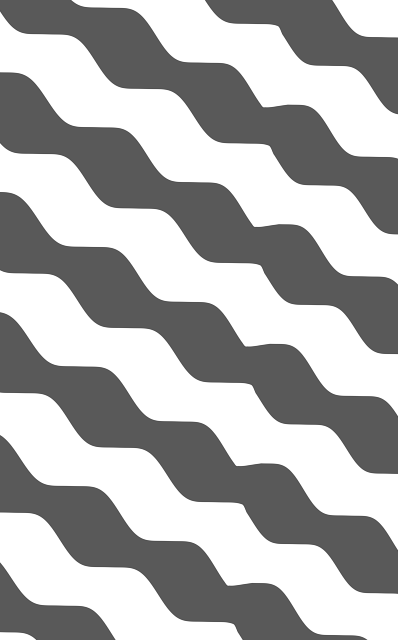
Write a WebGL 2 fragment shader that draws this pattern.

```glsl
#version 300 es
precision highp float;

uniform vec2 u_resolution;
out vec4 fragColor;

const vec2 SHEET = vec2(478.0, 768.0);       // design units across and down
const vec2 BAND_STEP = vec2(-10.7, 143.5);   // offset from one band to the next
const int FIRST_BAND = -2;
const int LAST_BAND = 4;

// Stair waves: x and y of a flat tread, run and drop of one step
const vec4 TOP_LEFT = vec4(234.5, 218.7, 115.0, 66.0);
const vec4 TOP_RIGHT = vec4(332.5, 269.0, 107.0, 62.7);
const vec4 BOTTOM_LEFT = vec4(281.0, 315.7, 118.0, 65.5);
const vec4 BOTTOM_RIGHT = vec4(375.0, 366.0, 104.0, 59.0);
const float TOP_SEAM = 305.0;
const float BOTTOM_SEAM = 315.0;
const float SEAM_ROUNDING = 3.0;
const float TOP_STRETCH = 0.02;              // longer steps toward the left
const vec2 SEAM_LIFT = vec2(30.0, 5.0);      // width and depth of the notch
const vec2 HARMONICS = vec2(0.22, 0.034);    // tread flatness, riser steepness

const vec3 WHITE = vec3(1.0);
const vec3 GRAY = vec3(0.35);
const vec3 RIM_GRAY = vec3(0.31);
const float RIM_WIDTH = 1.3;
const float TAU = 6.2831853;

float stair(float x, vec4 wave, float stretch) {
    float u = (x - wave.x) / wave.z;
    float p = u * (1.0 + stretch * u);
    float rise = p - HARMONICS.x * sin(TAU * p) + HARMONICS.y * sin(2.0 * TAU * p);
    return wave.y + wave.w * rise;
}

float joinAt(float seam, float x, float left, float right) {
    return mix(left, right, smoothstep(seam - SEAM_ROUNDING, seam + SEAM_ROUNDING, x));
}

float topEdge(float x) {
    float notch = clamp((TOP_SEAM + SEAM_LIFT.x - x) / SEAM_LIFT.x, 0.0, 1.0);
    float right = stair(x, TOP_RIGHT, 0.0) + SEAM_LIFT.y * notch;
    return joinAt(TOP_SEAM, x, stair(x, TOP_LEFT, TOP_STRETCH), right);
}

float bottomEdge(float x) {
    return joinAt(BOTTOM_SEAM, x, stair(x, BOTTOM_LEFT, 0.0), stair(x, BOTTOM_RIGHT, 0.0));
}

// Positive inside the band, scaled by edge slope to approximate distance
float bandDistance(vec2 p) {
    float topSlope = 0.5 * (topEdge(p.x + 1.0) - topEdge(p.x - 1.0));
    float bottomSlope = 0.5 * (bottomEdge(p.x + 1.0) - bottomEdge(p.x - 1.0));
    float below = (p.y - topEdge(p.x)) * inversesqrt(1.0 + topSlope * topSlope);
    float above = (bottomEdge(p.x) - p.y) * inversesqrt(1.0 + bottomSlope * bottomSlope);
    return min(below, above);
}

void main() {
    vec2 uv = gl_FragCoord.xy / u_resolution;
    vec2 p = vec2(uv.x, 1.0 - uv.y) * SHEET;
    float pixel = SHEET.y / u_resolution.y;

    // Nearest band
    float inside = -SHEET.y;
    for (int i = FIRST_BAND; i <= LAST_BAND; i++) {
        inside = max(inside, bandDistance(p - float(i) * BAND_STEP));
    }

    // Flat fill with a faint darker rim
    float fill = smoothstep(-0.6 * pixel, 0.6 * pixel, inside);
    float core = smoothstep(RIM_WIDTH - 0.5 * pixel, RIM_WIDTH + 0.5 * pixel, inside);
    vec3 band = mix(RIM_GRAY, GRAY, core);
    fragColor = vec4(mix(WHITE, band, fill), 1.0);
}
```
